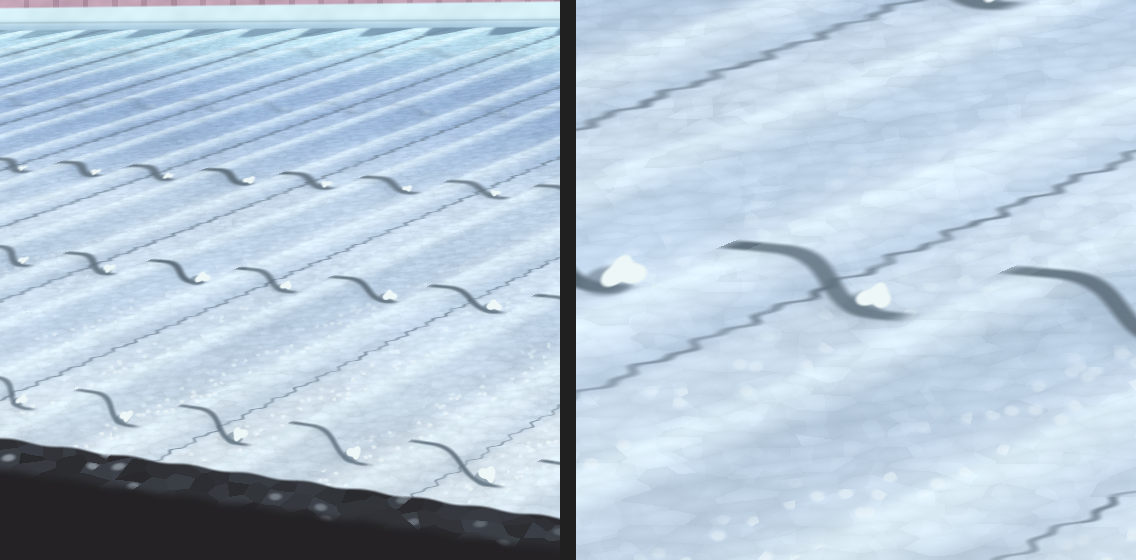
Left: the whole. Right: its middle third, enlarged.
A Shadertoy shader for this texture:

```glsl
// Weathered corrugated roof in perspective, with lapped sheets, screws and a dark gutter.
#define RIDGE_COLOR vec3(0.88, 0.95, 0.98)
#define SHEET_COLOR vec3(0.79, 0.86, 0.925)
#define FAR_COLOR vec3(0.65, 0.75, 0.87)
#define LINE_COLOR vec3(0.42, 0.49, 0.55)
#define RIM_COLOR vec3(0.24, 0.26, 0.29)
#define GUTTER_COLOR vec3(0.14, 0.135, 0.145)
#define LAP_WIDTH 0.0027
#define LAP_DROP 0.155
#define CREASE_WIDTH 0.0017
#define SCREW_RADIUS 0.0085
#define WEAR 0.085

float hash(vec2 p) {
    return fract(sin(dot(p, vec2(127.1, 311.7))) * 43758.5);
}

// Cellular noise: x is distance to the nearest seed, y its random id.
vec2 cells(vec2 p) {
    vec2 base = floor(p), best = vec2(9.0, 0.0);
    for (int j = -1; j <= 1; j++)
        for (int i = -1; i <= 1; i++) {
            vec2 c = base + vec2(i, j);
            float d = length(c + vec2(hash(c), hash(c + 57.3)) - p);
            if (d < best.x) best = vec2(d, hash(c + 19.7));
        }
    return best;
}

// Slow patches from layered sines.
float patches(vec2 p) {
    return 0.5 * sin(p.x * 9.0 + 2.0 * sin(p.y * 13.0))
         + 0.3 * sin(p.y * 31.0 - p.x * 17.0 + sin(p.x * 23.0))
         + 0.2 * sin(p.x * 47.0 + p.y * 39.0);
}

float stroke(float d, float halfWidth, float soft) {
    return 1.0 - smoothstep(halfWidth - soft, halfWidth + soft, abs(d));
}

vec3 roof(vec2 p, float soft) {
    // Perspective coordinates: ridge counts across, row counts up the slope.
    float depth = 0.0815 * p.y + 0.0406 + 0.00717 * p.x;
    float ridge = (p.y - 0.664 + 0.4185 * p.x) / depth;
    float pitch = depth / (1.0 - 0.0815 * ridge);
    float fan = (p.y - 0.0977) / (p.x + 3.776);
    float row = 4.0 * (0.1528 - fan) / (fan + 0.1577);
    float rowHeight = (fan + 0.1577) * (fan + 0.1577) * (p.x + 3.776) / 1.242;

    float id = floor(ridge), f = ridge - id;
    float creased = 1.0 - mod(id, 2.0);
    float lap = floor(row + 0.5), along = row - lap;
    float seed = hash(vec2(id, lap));
    float nearby = 1.0 - 0.85 * smoothstep(2.3, 2.9, row);

    // Sheet tint, bluer up the slope and pale again below the ridge cap.
    vec3 col = mix(vec3(0.76, 0.90, 0.95), FAR_COLOR, smoothstep(0.06, 0.16, p.y));
    col = mix(col, SHEET_COLOR, smoothstep(0.20, 0.38, p.y));
    col = mix(col, vec3(0.83, 0.88, 0.915), smoothstep(0.5, 0.85, p.y));
    col += 0.025 * patches(p + vec2(p.y, 0.0));

    // Rounded crest and shaded face; every second ridge is narrow.
    float face = smoothstep(0.06, 0.3, f) * (1.0 - smoothstep(0.65, 1.0, f));
    float narrowFace = smoothstep(0.15, 0.46, f) * (1.0 - smoothstep(0.46, 0.62, f));
    col -= vec3(0.06, 0.05, 0.035) * mix(face, narrowFace, creased);
    float crest = f < 0.5 ? exp(-f * f * 26.0) : exp(-(1.0 - f) * (1.0 - f) * 350.0);
    col = mix(col, RIDGE_COLOR, 0.58 * crest);

    // Mottled grain and pale crumbs in the valleys.
    vec2 grain = cells(vec2(ridge * 8.0, row * 27.0));
    vec2 fine = cells(p * vec2(95.0, 130.0));
    col += WEAR * (0.5 * grain.y - 0.6 * grain.x + 0.3 * fine.y);
    float crumbs = step(0.82, fine.y) * (1.0 - smoothstep(0.25, 0.55, fine.x));
    crumbs *= smoothstep(0.5, 0.75, f) * smoothstep(0.3, 0.8, p.y);
    col = mix(col, vec3(0.95, 0.98, 0.98), 0.6 * crumbs);

    // Ragged shadow crease along the narrow ridges.
    float ragged = 0.02 * sin(row * 70.0) + 0.015 * sin(row * 157.0 + id);
    float crease = stroke((f - 0.5 + ragged) * pitch, CREASE_WIDTH, soft + 0.0012);
    col = mix(col, LINE_COLOR, creased * crease * (0.45 + 0.35 * grain.y));

    // Curved overlap edge, from the crest down into the valley.
    float edge = along + LAP_DROP * smoothstep(0.08, 0.85, f);
    float visible = max(1.0 - smoothstep(0.85, 0.97, f), smoothstep(0.84, 0.96, f) * step(-0.05, along));
    edge = f > 0.9 && along > -0.05 ? along : edge;
    float dist = edge * rowHeight;
    float under = smoothstep(-0.016, 0.0, dist) * (1.0 - smoothstep(0.0, 0.002, dist));
    col -= 0.06 * under * visible * nearby;
    col = mix(col, LINE_COLOR * 0.9, stroke(dist, LAP_WIDTH, soft + 0.001) * visible * nearby * (0.75 + 0.25 * seed));

    // Pale screw caps with a small shadow, jittered on each lap.
    vec2 offset = vec2(f - 0.66 - 0.13 * seed, along + 0.105);
    vec2 q = (vec2(0.169, 0.016) * offset.x + vec2(0.371, -0.161) * offset.y) * pitch / 0.0846;
    float radius = SCREW_RADIUS * (0.8 + 0.4 * seed) * pitch / 0.0846;
    float wobble = 1.0 + 0.22 * sin(3.0 * atan(q.y, q.x + 0.0001) + seed * 20.0);
    float shade = length((q - radius * vec2(-0.7, 0.5)) * vec2(0.7, 1.3)) - radius;
    float cap = length(q * vec2(0.8, 1.3)) - radius * wobble;
    col = mix(col, LINE_COLOR, 0.6 * nearby * (1.0 - smoothstep(-0.002, 0.003, shade)));
    col = mix(col, vec3(0.93, 0.97, 0.97), nearby * (1.0 - smoothstep(-soft - 0.001, soft + 0.001, cap)));

    // Dark gaps where the valleys pass under the ridge cap.
    float gapEnd = 0.054 + 0.016 * smoothstep(0.1, 0.5, f) * (1.0 - smoothstep(0.6, 1.0, f));
    float gap = 1.0 - smoothstep(gapEnd - 0.003, gapEnd + 0.003, p.y + 0.008 * p.x);
    return mix(col, vec3(0.43, 0.55, 0.65), gap * (0.5 + 0.4 * p.x));
}

void mainImage(out vec4 fragColor, in vec2 fragCoord) {
    vec2 p = fragCoord / iResolution.xy;
    p.y = 1.0 - p.y;
    float soft = 0.75 / iResolution.y;
    vec3 col = roof(p, soft);

    // Ridge cap with a pale lip, and a pink wall behind it.
    float capY = p.y + 0.006 * p.x;
    vec3 flashing = mix(vec3(0.84, 0.94, 0.97), vec3(0.67, 0.80, 0.88), smoothstep(0.032, 0.054, capY));
    flashing -= 0.10 * stroke(capY - 0.041, 0.0015, 0.002) - 0.02 * patches(p * 3.0);
    col = mix(flashing, col, smoothstep(0.052, 0.056, capY));
    vec3 wall = vec3(0.76, 0.64, 0.71) - 0.08 * step(0.8, fract(p.x * 19.0)) + 0.03 * patches(p * 4.0);
    col = mix(wall, col, smoothstep(0.012, 0.017, p.y + 0.012 * p.x));

    // Gutter: scuffed rim above a dark body.
    float below = p.y - 0.783 - 0.143 * p.x + 0.002 * sin(p.x * 60.0);
    vec2 scuff = cells(vec2(p.x * 24.0 + p.y * 14.0, below * 42.0));
    float rim = 1.0 - smoothstep(0.045, 0.068, below);
    vec3 gutter = mix(GUTTER_COLOR, RIM_COLOR, rim * (0.25 + 0.75 * scuff.y));
    float chip = step(0.86, scuff.y) * (1.0 - smoothstep(0.12, 0.42, scuff.x));
    gutter = mix(gutter, vec3(0.62, 0.66, 0.70), chip * rim * (0.8 - 0.5 * p.x));
    col = mix(col, gutter, smoothstep(-soft - 0.002, soft + 0.002, below));

    fragColor = vec4(clamp(col, 0.0, 1.0), 1.0);
}
```
